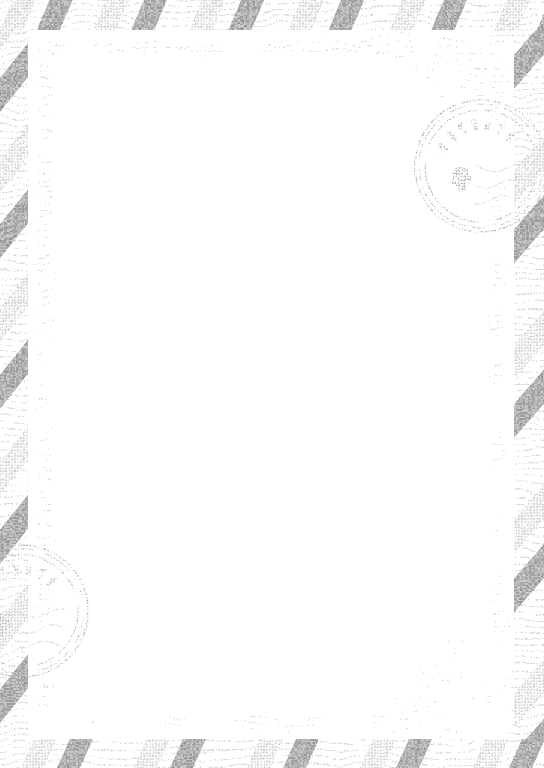
This background is drawn by a Shadertoy shader. Its source:

```glsl
// A white letter sheet framed by slanted dark and pale airmail stripes, with two
// worn round postmarks and faint ageing near the rim. Stripes repeat in loops,
// postmarks are distance functions, and hashed grain breaks everything into stipple.

#define SHEET 768.0                              // sheet units per canvas height
#define GRAIN 1.5                                // size of one stipple cell
#define PANEL vec4(28.0, 30.0, 514.0, 739.0)     // left, top, right, bottom
#define STAMP_RIGHT vec2(481.0, 166.0)
#define STAMP_LEFT vec2(22.0, 611.0)
#define STAMP_RADIUS 66.0
#define DARK_INK 0.30
#define PALE_INK 0.21
#define STAMP_INK 0.27
#define SPECK_INK 0.15

float aa;                                        // one pixel in sheet units

float hash(vec2 c) {
    return fract(sin(dot(c, vec2(127.1, 311.7))) * 43758.5);
}

float noise(vec2 p) {
    vec2 i = floor(p), f = fract(p);
    f = f * f * (3.0 - 2.0 * f);
    return mix(mix(hash(i), hash(i + vec2(1, 0)), f.x),
               mix(hash(i + vec2(0, 1)), hash(i + vec2(1, 1)), f.x), f.y);
}

// Antialiased coverage: 1 where the signed depth is positive
float inside(float depth) {
    return clamp(0.5 + depth / aa, 0.0, 1.0);
}

float band(float d, float halfWidth) {
    return inside(halfWidth - abs(d));
}

// Dark (x) and pale (y) stripes; their spacing may grow along the edge
vec2 stripes(float along, float start, float spacing, float growth,
             float paleShift, float halfWidth) {
    vec2 cover = vec2(0.0);
    for (float k = -1.0; k < 6.0; k++) {
        vec2 n = vec2(k, k + paleShift);
        vec2 centre = start + spacing * n + growth * n * n;
        cover = max(cover, vec2(band(along - centre.x, halfWidth),
                                band(along - centre.y, halfWidth)));
    }
    return cover;
}

// Postmark: broken rings, an arc of plain ticks, a blot and wavy strokes
float postmark(vec2 q) {
    float r = length(q);
    float angle = atan(q.x, -q.y);
    float wear = noise(q * 0.11 + 7.0);
    float ink = band(r - STAMP_RADIUS, 0.9);
    ink = max(ink, band(r - STAMP_RADIUS + 4.0, 0.7) * smoothstep(0.3, 0.5, wear));
    ink = max(ink, band(r - STAMP_RADIUS + 10.0, 0.8) * smoothstep(0.2, 0.4, wear));

    float tick = band((fract(angle * 3.2) - 0.5) * r / 3.2, 2.6);
    float arc = band(r - 42.0, 6.0) * band((angle + 0.2) * r, 1.15 * r);
    ink = max(ink, tick * arc * smoothstep(0.2, 0.5, noise(q * 0.35)));

    vec2 blot = (q - vec2(-20.0, 12.0)) / vec2(10.0, 15.0);
    ink = max(ink, inside((1.1 - length(blot) - 0.5 * noise(q * 0.25)) * 10.0));

    for (float i = 0.0; i < 3.0; i++) {
        float wave = q.y - 2.0 - 16.0 * i - 4.0 * sin(q.x * 0.12 + i);
        ink = max(ink, 0.7 * band(wave, 0.8) * band(q.x - 18.0, 25.0));
    }
    return ink;
}

void mainImage(out vec4 fragColor, in vec2 fragCoord) {
    aa = SHEET / iResolution.y;
    vec2 u = vec2(fragCoord.x, iResolution.y - fragCoord.y) * aa;

    // Stipple grain, one soft dot per cell
    vec2 cell = floor(u / GRAIN);
    float grain = hash(cell);
    float dotShape = 1.0 - smoothstep(0.35, 0.7, length(fract(u / GRAIN) - 0.5));

    // Frame edges and the stripes that fill them
    float top = inside(PANEL.y - u.y);
    float bottom = inside(u.y - PANEL.w);
    float left = inside(PANEL.x - u.x);
    float right = inside(u.x - PANEL.z);
    float middle = (1.0 - top) * (1.0 - bottom);
    vec2 cover =
        top * stripes(u.x + 0.42 * u.y, 61.0, 93.0, 1.4, 0.6, 11.5)
      + bottom * stripes(u.x + 0.45 * (u.y - PANEL.w), 81.5, 113.0, 0.0, 0.68, 11.5)
      + middle * left * stripes(u.y + 1.25 * (u.x - PANEL.x), 60.0, 144.0, 2.2, 0.56, 17.0)
      + middle * right * stripes(u.y + 1.15 * (u.x - PANEL.z), 72.0, 174.5, 0.0, 0.66, 17.0);
    float frame = max(max(top, bottom), max(left, right));

    // Ageing: wavy dotted contours in the frame, the rim and the right corners
    float contour = smoothstep(0.5, 0.8, sin(u.y * 0.9 + 9.0 * noise(u * 0.05)));
    vec2 toEdge = min(u - PANEL.xy, PANEL.zw - u);
    float rim = (min(toEdge.x, toEdge.y) - 17.0) / 6.0;
    float upper = 1.0 - smoothstep(10.0, 170.0, length((u - PANEL.zy) * vec2(1.0, 1.6)));
    float lower = 1.0 - smoothstep(10.0, 160.0, length(u - PANEL.zw));
    float age = max(0.3 * exp(-rim * rim), 0.3 * max(upper, lower));
    age = mix(age * smoothstep(0.25, 0.6, noise(u * 0.04 + 3.0)), 0.5, frame);
    float speck = contour * dotShape * step(1.0 - age, grain);

    // Combine the inks on white paper
    float ink = SPECK_INK * speck;
    ink = mix(ink, PALE_INK * grain * dotShape, cover.y);
    ink = mix(ink, DARK_INK + 0.24 * (grain - 0.5), cover.x);
    float mark = max(postmark(u - STAMP_RIGHT), postmark(u - STAMP_LEFT));
    ink = max(ink, STAMP_INK * mark * dotShape * smoothstep(0.2, 0.8, grain));
    fragColor = vec4(vec3(1.0 - ink), 1.0);
}
```
